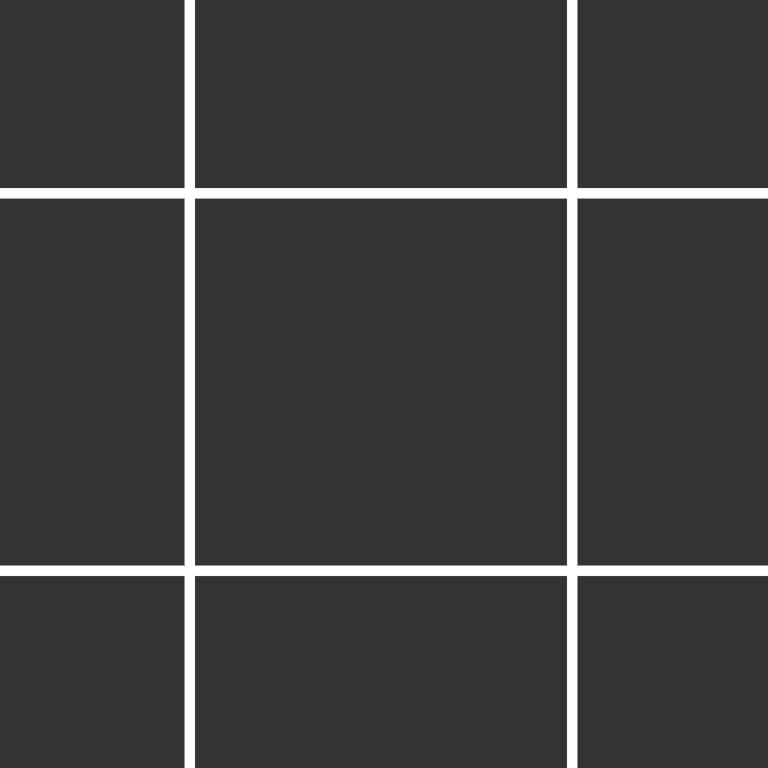
Write a three.js fragment shader that draws this pattern.

```glsl
// Draws a thin white grid on a flat charcoal ground.
// Each axis is folded into repeating cells, and the distance to the
// nearest grid line gives a smooth-edged stripe.
varying vec2 vUv;

// Distance on each axis to the nearest line of a repeating grid
vec2 gridDistance(vec2 p, vec2 firstLine, vec2 spacing) {
  return abs(mod(p - firstLine + 0.5 * spacing, spacing) - 0.5 * spacing);
}

// Coverage of a line of the given half width, with soft edges
float lineMask(float distanceToLine, float halfWidth) {
  const float softness = 0.0009;
  return 1.0 - smoothstep(halfWidth - softness, halfWidth + softness, distanceToLine);
}

void main() {
  vec3 charcoal = vec3(0.2);
  vec3 white = vec3(1.0);

  // Columns and rows have slightly different spacing
  vec2 d = gridDistance(vUv, vec2(0.2471, 0.2568), vec2(0.498, 0.4915));

  float grid = lineMask(min(d.x, d.y), 0.00684);
  gl_FragColor = vec4(mix(charcoal, white, grid), 1.0);
}
```
